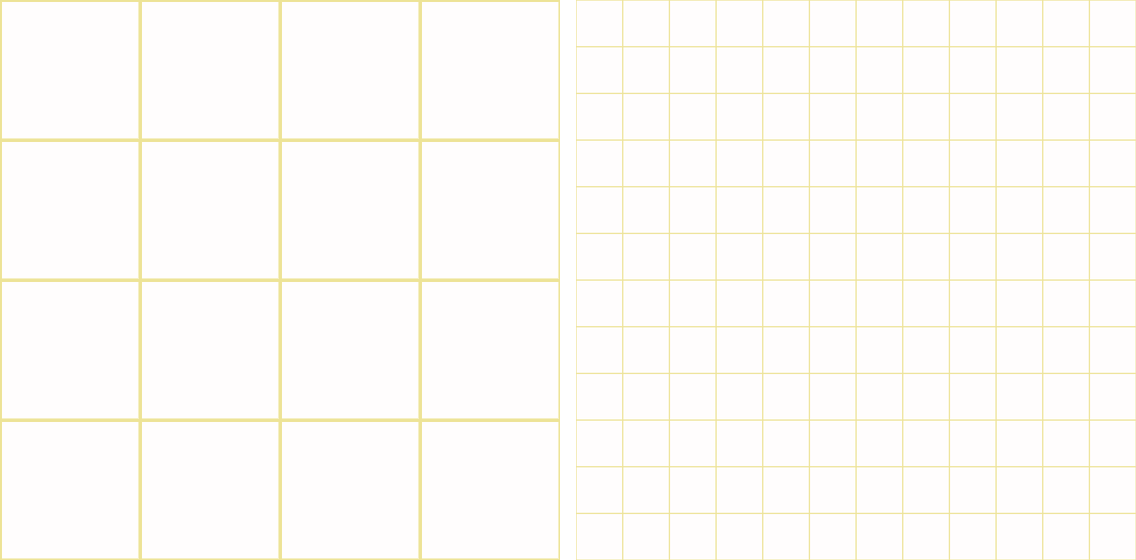
Left: one tile. Right: repeated 3 by 3.
Give the GLSL for this pattern, as a three.js fragment shader.

```glsl
// A plain square grid: four white cells across and four down, parted by thin
// pale yellow lines. The distance to the nearest cell border, wrapped with
// fract, gives soft-edged lines that continue across the canvas edges.
varying vec2 vUv;

// Distance in canvas units to the nearest line, per axis
vec2 lineDistance(vec2 p, float cells) {
  return (0.5 - abs(fract(p * cells) - 0.5)) / cells;
}

void main() {
  vec3 paper = vec3(1.0, 0.992, 0.994);
  vec3 lineYellow = vec3(0.93, 0.89, 0.59);

  // Lines sit a hair right of and below the exact cell borders
  vec2 toLine = lineDistance(vUv - vec2(0.0004, -0.0004), 4.0);

  // Soft-edged coverage; crossings stay as flat as the lines
  vec2 coverage = 1.0 - smoothstep(0.0021, 0.0042, toLine);
  float grid = max(coverage.x, coverage.y);

  gl_FragColor = vec4(mix(paper, lineYellow, grid), 1.0);
}
```
